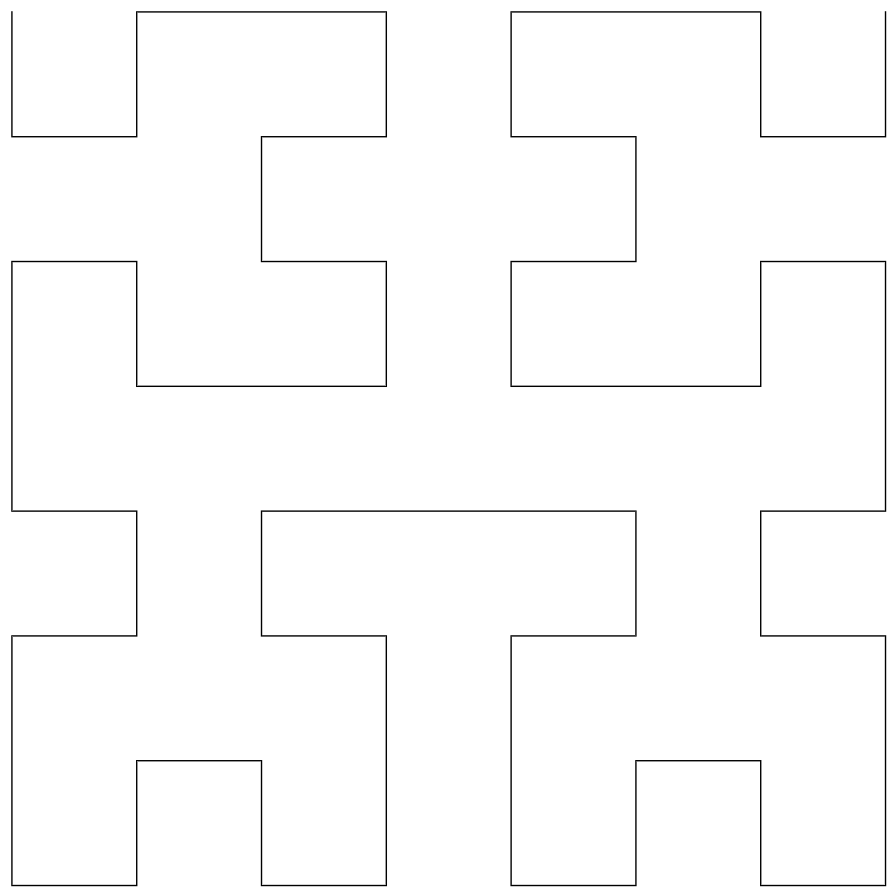
Give the GLSL for this pattern, as a WebGL 2 fragment shader.

```glsl
#version 300 es
precision highp float;
// Draws a third-order Hilbert curve as thin black lines on white.

uniform vec2 u_resolution;
out vec4 outColor;

const int GRID = 8;                          // lattice points per side
const float ORIGIN = 0.0133;                 // first lattice point, from left and top
const float SPACING = 0.975 / float(GRID - 1);
const float LINE_WIDTH = 0.00156;
const vec3 PAPER = vec3(1.0);
const vec3 INK = vec3(0.0);

// Position of a lattice cell along the Hilbert curve
int hilbertIndex(ivec2 cell, int size) {
    int index = 0;
    for (int s = size / 2; s > 0; s /= 2) {
        int rx = (cell.x & s) > 0 ? 1 : 0;
        int ry = (cell.y & s) > 0 ? 1 : 0;
        index += s * s * ((3 * rx) ^ ry);
        // Turn the quadrant into the base orientation
        if (ry == 0) {
            if (rx == 1) cell = ivec2(size - 1) - cell;
            cell = cell.yx;
        }
    }
    return index;
}

// Share of a pixel covered by an axis-aligned box
float boxCoverage(vec2 p, vec2 lo, vec2 hi, vec2 pixel) {
    vec2 overlap = min(p + 0.5 * pixel, hi) - max(p - 0.5 * pixel, lo);
    vec2 share = clamp(overlap / pixel, 0.0, 1.0);
    return share.x * share.y;
}

// Coverage of a straight horizontal or vertical stroke with square ends
float strokeCoverage(vec2 p, vec2 a, vec2 b, float width, vec2 pixel) {
    vec2 halfWidth = vec2(0.5 * width);
    return boxCoverage(p, min(a, b) - halfWidth, max(a, b) + halfWidth, pixel);
}

vec2 latticePoint(ivec2 cell, float origin, float spacing) {
    return origin + spacing * vec2(cell);
}

// Coverage of the curve, using the strokes that leave the nearest lattice point
float curveCoverage(vec2 p, float origin, float spacing, float width, vec2 pixel) {
    ivec2 cell = clamp(ivec2(floor((p - origin) / spacing + 0.5)), 0, GRID - 1);
    int index = hilbertIndex(cell, GRID);
    vec2 start = latticePoint(cell, origin, spacing);
    float coverage = 0.0;
    ivec2 direction = ivec2(1, 0);
    for (int i = 0; i < 4; i++) {
        ivec2 next = cell + direction;
        bool inside = next == clamp(next, ivec2(0), ivec2(GRID - 1));
        // Neighbours are joined when they follow each other on the curve
        if (inside && abs(hilbertIndex(next, GRID) - index) == 1) {
            vec2 end = latticePoint(next, origin, spacing);
            coverage = max(coverage, strokeCoverage(p, start, end, width, pixel));
        }
        direction = ivec2(-direction.y, direction.x);
    }
    return coverage;
}

void main() {
    vec2 uv = gl_FragCoord.xy / u_resolution;
    vec2 p = vec2(uv.x, 1.0 - uv.y);         // measured from the top left
    float ink = curveCoverage(p, ORIGIN, SPACING, LINE_WIDTH, 1.0 / u_resolution);
    outColor = vec4(mix(PAPER, INK, ink), 1.0);
}
```
